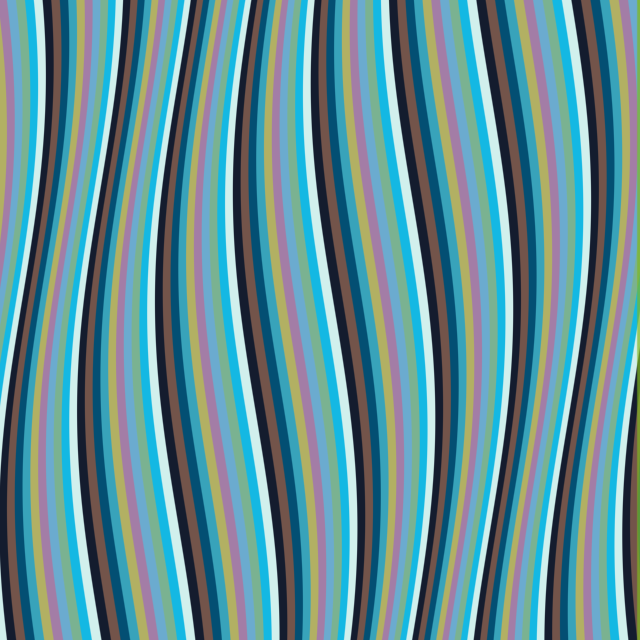
A Shadertoy shader for this pattern:

```glsl
// Vertical ten-colour ribbons swaying along a diagonal travelling wave.

const float TAU = 6.2831853;
const float BANDS = 10.0;          // colours in one ribbon
const float RIBBON_WIDTH = 0.1217; // about 8.2 ribbons across
const float RIBBON_START = 0.0352;
const float SWAY = 0.0365;
const vec2 WAVE_FREQ = vec2(1.01, -0.72);
const vec2 WAVE_ORIGIN = vec2(0.506, 0.5);
const vec3 LIME = vec3(0.50, 0.72, 0.12);

const vec3 PALETTE[10] = vec3[10](
    vec3(0.08, 0.11, 0.18),  // ink
    vec3(0.45, 0.33, 0.29),  // brown
    vec3(0.01, 0.31, 0.45),  // navy
    vec3(0.22, 0.64, 0.73),  // teal
    vec3(0.70, 0.69, 0.39),  // olive
    vec3(0.64, 0.49, 0.65),  // mauve
    vec3(0.42, 0.67, 0.81),  // sky
    vec3(0.48, 0.70, 0.57),  // sage
    vec3(0.08, 0.72, 0.89),  // cyan
    vec3(0.82, 0.94, 0.93)   // ice
);

// Sideways shift of a point on the straight ribbons.
float sway(vec2 p) {
    return SWAY * sin(TAU * dot(p - WAVE_ORIGIN, WAVE_FREQ));
}

// Undo the sway by fixed-point iteration: solves u + sway(u, y) = x.
float straighten(vec2 p) {
    float u = p.x;
    for (int i = 0; i < 7; i++) u = p.x - sway(vec2(u, p.y));
    return u;
}

vec3 bandColour(float index) {
    return PALETTE[int(mod(index, BANDS))];
}

// Flat bands of unit width, blended over edgeWidth at each border.
vec3 bands(float t, float edgeWidth) {
    float index = floor(t - 0.5);
    float blend = smoothstep(-0.5, 0.5, (t - 1.0 - index) / edgeWidth);
    return mix(bandColour(index), bandColour(index + 1.0), blend);
}

void mainImage(out vec4 fragColor, in vec2 fragCoord) {
    vec2 uv = fragCoord / iResolution.xy;

    // Ribbons
    float t = (straighten(uv) - RIBBON_START) / RIBBON_WIDTH * BANDS;
    vec3 colour = bands(t, clamp(1.5 * fwidth(t), 0.001, 1.0));

    // Thin lime tint along the right border
    float pixel = 1.0 / iResolution.x;
    float border = smoothstep(-pixel, pixel, uv.x - 0.9955);
    colour = mix(colour, LIME, 0.7 * border);

    fragColor = vec4(colour, 1.0);
}
```
